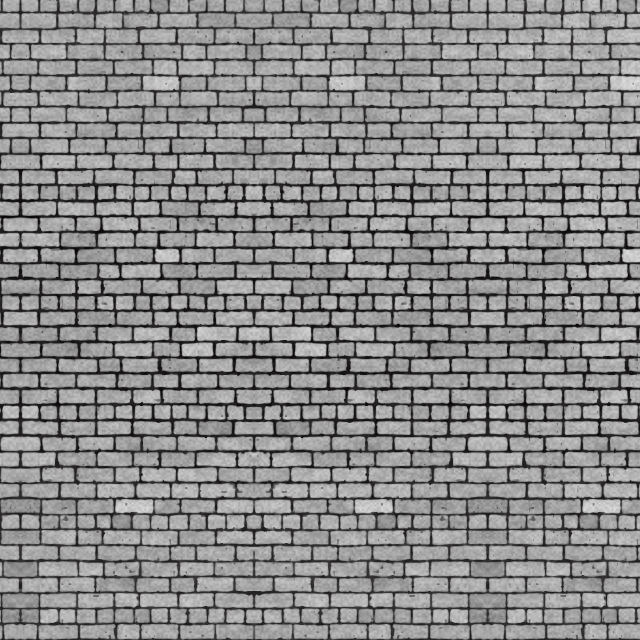
A WebGL 1 fragment shader for this texture:

```glsl
precision highp float;
// Weathered grey brick wall: stretcher courses, some header courses, mirrored sideways.
uniform vec2 u_resolution;

float hash(vec2 p) {
  return fract(sin(dot(p, vec2(127.1, 311.7))) * 43758.5453);
}

float noise(vec2 p) {
  vec2 i = floor(p), f = fract(p);
  f = f * f * (3.0 - 2.0 * f);
  return mix(mix(hash(i), hash(i + vec2(1.0, 0.0)), f.x),
             mix(hash(i + vec2(0.0, 1.0)), hash(i + 1.0), f.x), f.y);
}

// Courses count from the top; every few of them shows brick ends.
bool isHeader(float row) {
  bool regular = row > 11.5 && row < 33.5 && mod(row - 5.0, 7.0) < 0.5;
  return regular || row < 0.5 || abs(row - 39.0) < 0.5;
}

// Position of the joint before brick i, with one shortened brick per course.
float joint(float i, float row, float cut, float shorten, float last) {
  float loose = step(0.5, i) * step(i, last - 0.5);
  float jitter = 0.11 * (hash(vec2(i, row + 60.0)) - 0.5) * loose;
  return i + jitter - shorten * step(cut + 0.5, i);
}

void main() {
  vec2 p = gl_FragCoord.xy / u_resolution;

  // Mirror axes stand at x = 0.397 and x = 0.762
  vec2 q = vec2(abs(mod(p.x - 0.032, 0.73) - 0.365), p.y);
  float middle = 1.0 - smoothstep(0.1, 0.42, abs(p.y - 0.52));

  // Course
  float v = (1.0 - p.y) * 40.85 + 0.18 + 0.09 * (noise(q * vec2(28.0, 40.0)) - 0.5);
  float row = floor(v);
  bool header = isHeader(row);
  float width = header ? 0.0295 : 0.059;
  float shorten = header ? 0.13 : 0.32;
  float last = header ? 13.0 : 7.0;
  float cut = floor(2.0 + 3.0 * hash(vec2(row, 4.0))) * (header ? 2.0 : 1.0);
  float offset = 0.5 * mod(row, 2.0);
  if (header) offset = 0.5;
  else if (offset > 0.4 && row > 2.5 && row < 9.5) offset = 0.75;

  // Brick within the course
  float u = q.x / width + offset;
  float i = floor(u);
  if (u < joint(i, row, cut, shorten, last)) i -= 1.0;
  if (u > joint(i + 1.0, row, cut, shorten, last)) i += 1.0;
  float left = joint(i, row, cut, shorten, last);
  float right = joint(i + 1.0, row, cut, shorten, last);
  vec2 id = vec2(i, row);

  // Rounded, ragged outline
  vec2 inset = vec2(min(u - left, right - u) * width,
                    min(fract(v), 1.0 - fract(v)) / 40.85);
  float gap = 0.0011 + 0.0004 * middle + 0.0005 * hash(id + 31.0);
  vec2 corner = 0.0035 + gap - inset;
  float dist = length(max(corner, 0.0)) + min(max(corner.x, corner.y), 0.0) - 0.0035;
  dist += 0.0017 * (noise(q * 170.0) - 0.5);
  dist += 0.0022 * smoothstep(0.8, 1.0, noise(q * 120.0 + 7.0));
  float soft = max(0.0011, 0.8 / u_resolution.y);
  float brick = 1.0 - smoothstep(-soft, soft, dist);

  // Brick face: own tone, stains, grain and pits
  float pick = hash(id + 13.0);
  float face = 0.672 + 0.07 * (hash(id) - 0.5);
  face += 0.08 * step(0.965, pick) - 0.07 * step(pick, 0.07);
  face += 0.08 * (noise(q * vec2(60.0, 110.0)) - 0.5);
  face += 0.13 * (noise(q * 300.0) - 0.5);
  face -= 0.05 * smoothstep(0.6, 0.95, noise(q * vec2(11.0, 24.0) + 3.0));
  face -= 0.28 * smoothstep(0.89, 0.98, noise(q * 160.0 + 20.0));
  face -= 0.09 * smoothstep(-0.003, 0.0, dist);
  face += 0.05 * smoothstep(0.65, 1.0, p.x) * p.y;

  // Mortar, darkest across the middle of the wall
  vec3 mortar = vec3(0.09, 0.08, 0.08) + 0.07 * (1.0 - middle);
  mortar += 0.12 * (noise(q * 130.0 + 40.0) - 0.4);

  gl_FragColor = vec4(mix(mortar, vec3(face), brick), 1.0);
}
```
